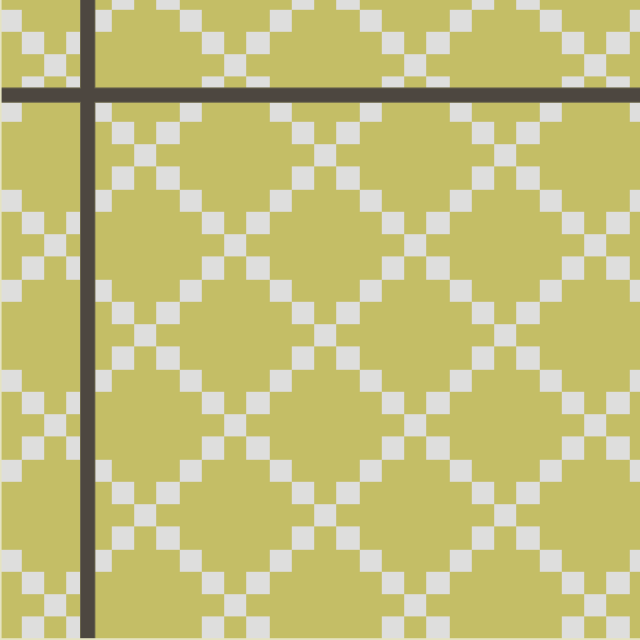
Write a WebGL 2 fragment shader that draws this pattern.

```glsl
#version 300 es
precision highp float;
// A diamond trellis of small pale squares on olive yellow, crossed by two dark bars.
// Squares are cells on the diagonals of a grid, found by index arithmetic;
// averaging several samples per pixel smooths all edges.

uniform vec2 u_resolution;
out vec4 fragColor;

// Colours
const vec3 OLIVE  = vec3(0.770, 0.745, 0.400);
const vec3 PALE   = vec3(0.870, 0.870, 0.865);
const vec3 DARK   = vec3(0.300, 0.280, 0.250);
const vec3 FRINGE = vec3(0.420, 0.400, 0.300);
const vec3 RIM    = vec3(0.900, 0.890, 0.760);

// Layout in canvas units, measured from the upper left
const float BLOCK = 0.140625;                        // half a repeat, four cells
const vec2 TRELLIS_ORIGIN = vec2(-0.0717, -0.0560);
const vec3 CELL_EDGES = vec3(0.246, 0.507, 0.753);   // slightly uneven cells in a block
const vec2 BAR_CENTRE = vec2(0.1370, 0.1486);        // upright x, level y
const float BAR_HALF = 0.0120;
const float FRINGE_WIDTH = 0.0016;
const vec2 RIM_WIDTH = vec2(0.0026, 0.0030);         // left, bottom
const int SAMPLES = 5;                               // per axis
const float SAMPLE_SPREAD = 1.15;                    // in pixels

// Index of the cell holding a position given in blocks
float cellIndex(float t) {
    return 4.0 * floor(t) + dot(step(CELL_EDGES, vec3(fract(t))), vec3(1.0));
}

// True on both families of diagonals, which meet every eight cells
bool onTrellis(vec2 p) {
    vec2 q = (p - TRELLIS_ORIGIN) / BLOCK;
    float i = cellIndex(q.x);
    float j = cellIndex(q.y);
    return mod(i - j, 8.0) < 0.5 || mod(i + j, 8.0) < 0.5;
}

vec3 patternColour(vec2 p) {
    vec3 colour = onTrellis(p) ? PALE : OLIVE;

    // Bars, with a lighter fringe along their sides
    vec2 offset = abs(p - BAR_CENTRE);
    float barDistance = min(offset.x, offset.y) - BAR_HALF;
    if (barDistance < 0.0) colour = barDistance < -FRINGE_WIDTH ? DARK : FRINGE;

    // Thin rim at the left and bottom
    if (p.x < RIM_WIDTH.x || p.y > 1.0 - RIM_WIDTH.y) colour = RIM;
    return colour;
}

void main() {
    vec3 sum = vec3(0.0);
    for (int y = 0; y < SAMPLES; y++) {
        for (int x = 0; x < SAMPLES; x++) {
            vec2 jitter = (vec2(x, y) + 0.5) / float(SAMPLES) - 0.5;
            vec2 uv = (gl_FragCoord.xy + jitter * SAMPLE_SPREAD) / u_resolution;
            sum += patternColour(vec2(uv.x, 1.0 - uv.y));
        }
    }
    fragColor = vec4(sum / float(SAMPLES * SAMPLES), 1.0);
}
```
